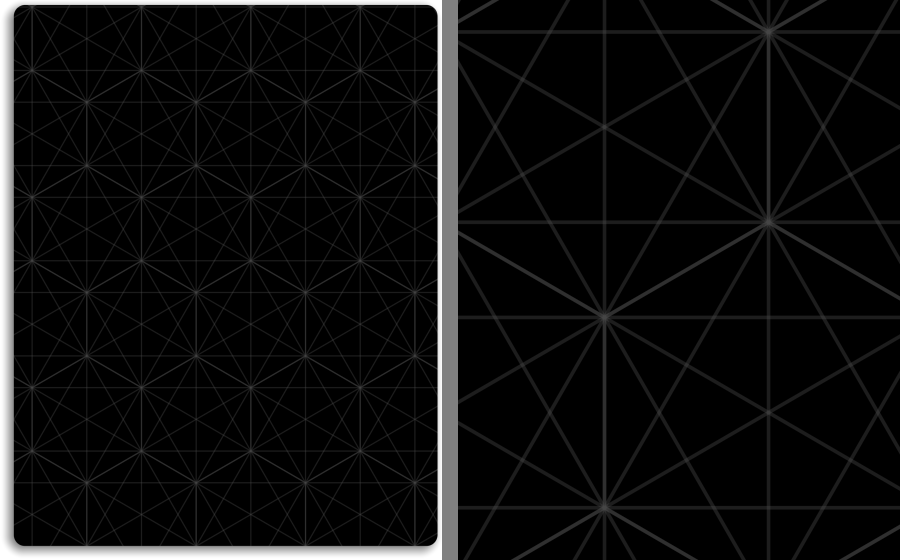
Left, the full canvas; right, a detail of the centre.
This pattern is drawn by a Shadertoy shader. Its source:

```glsl
// Black rounded panel with a drop shadow, covered by a faint grid of hexagons and their diagonals

float roundedBox(vec2 p, vec2 halfSize, float radius) {
    vec2 q = abs(p) - halfSize + radius;
    return length(max(q, 0.0)) + min(max(q.x, q.y), 0.0) - radius;
}

// Offset from the centre of the nearest pointy-top hexagon of width 1
vec2 hexLocal(vec2 p) {
    vec2 period = vec2(1.0, sqrt(3.0));
    vec2 a = mod(p + 0.5 * period, period) - 0.5 * period;
    vec2 b = mod(p, period) - 0.5 * period;
    return dot(a, a) < dot(b, b) ? a : b;
}

float hairline(float d, float pixel) {
    return 1.0 - smoothstep(0.0055 - 0.7 * pixel, 0.0055 + 0.7 * pixel, abs(d));
}

// Translucent grey strokes: shared edges count twice, crossings build up
float hexGrid(vec2 p, float pixel) {
    vec2 h = hexLocal(p);
    float reach = 0.0;
    float clear = 1.0;
    for (int i = 0; i < 3; i++) {
        float angle = radians(60.0) * float(i);
        vec2 n = vec2(cos(angle), sin(angle));
        float across = abs(dot(h, n));
        float along = abs(dot(h, vec2(-n.y, n.x)));
        reach = max(reach, across);
        clear *= 1.0 - 0.38 * hairline(across, pixel);                     // long diagonal
        clear *= 1.0 - 0.38 * hairline(along - 0.5 / sqrt(3.0), pixel);    // short diagonals
    }
    float edge = 1.0 - 0.38 * hairline(0.5 - reach, pixel);
    return 0.3 * (1.0 - clear * edge * edge);
}

void mainImage(out vec4 fragColor, in vec2 fragCoord) {
    vec2 uv = fragCoord / iResolution.y;
    float pixel = 1.0 / iResolution.y;

    // Panel and its soft shadow, cast to the lower left
    vec2 p = uv - vec2(0.403, 0.508);
    vec2 halfSize = vec2(0.3783, 0.4831);
    float panel = roundedBox(p, halfSize, 0.02);
    float shadow = roundedBox(p + vec2(0.007, 0.006), halfSize, 0.025);
    float shade = 1.0 - 0.55 * (1.0 - smoothstep(-0.016, 0.018, shadow));

    // Grid cells, a hair taller than regular
    vec2 cell = (uv - vec2(0.155, 0.591)) / vec2(0.1953, 0.1962);
    float grid = hexGrid(cell, pixel / 0.1953);

    float inside = 1.0 - smoothstep(-0.7 * pixel, 0.7 * pixel, panel);
    fragColor = vec4(vec3(mix(shade, grid, inside)), 1.0);
}
```
